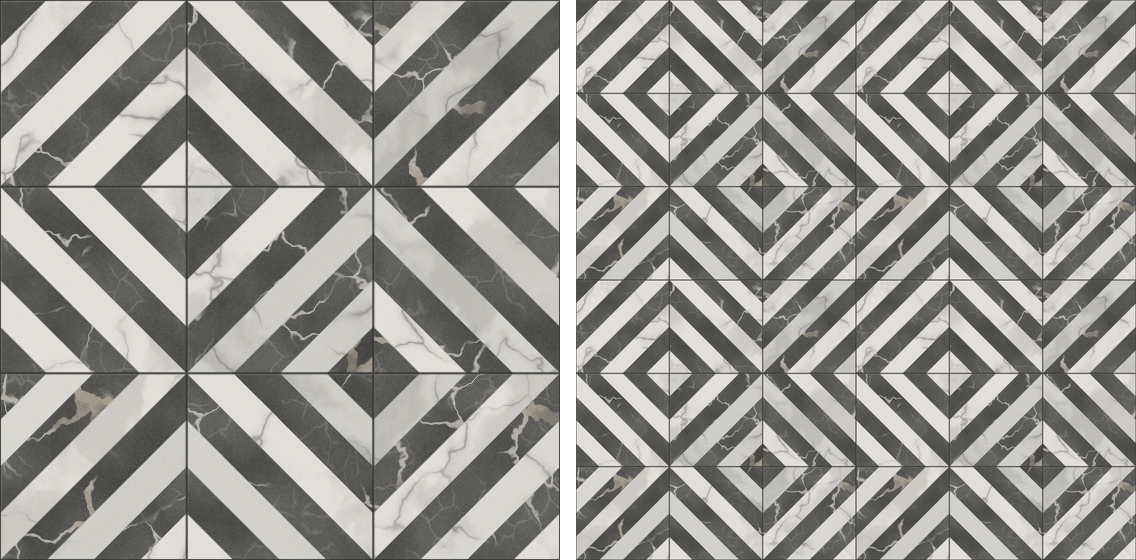
Left, the tile; right, the same tile 2 across and 2 down.
Write a Shadertoy shader that draws this pattern.

```glsl
// Three by three marble tiles with diagonal dark and pale bands forming nested diamonds.

vec2 hash2(vec2 p) {
    vec3 q = fract(p.xyx * vec3(.1031, .1030, .0973));
    q += dot(q, q.yzx + 33.33);
    return fract((q.xx + q.yz) * q.zy);
}

// Rotated octaves of bent sine waves, roughly -1 to 1
float layeredSines(vec2 p) {
    float sum = 0., amp = .5;
    for (int i = 0; i < 5; i++) {
        p = mat2(1.6, 1.2, -1.2, 1.6) * p + 1.7;
        sum += amp * sin(p.x + 1.3 * sin(p.y));
        amp *= .5;
    }
    return sum;
}

// Cellular noise: zero on the borders between cells
float cellBorder(vec2 p) {
    vec2 cell = floor(p), f = p - cell;
    float nearest = 9., second = 9.;
    for (int y = -1; y <= 1; y++)
        for (int x = -1; x <= 1; x++) {
            vec2 g = vec2(x, y);
            float d = length(g + hash2(cell + g) - f);
            second = min(second, max(nearest, d));
            nearest = min(nearest, d);
        }
    return second - nearest;
}

float vein(float border, float width, float blur) {
    return 1. - smoothstep(width, width + blur, border);
}

vec3 darkMarble(vec2 p, float tone, float px) {
    vec2 warp = vec2(layeredSines(p), layeredSines(p + 9.3));
    float cloud = layeredSines(p * .8 + 4.);
    vec3 col = vec3(.34, .338, .325) + .055 * cloud + .04 * (tone - .5);

    // Faint hairlines, then broken pale cracks with rare wide beige deposits
    float hair = vein(cellBorder(p * 1.5 + .45 * warp), .012, .03 + 30. * px);
    col = mix(col, vec3(.60, .59, .56), .38 * hair * smoothstep(-.1, .5, cloud));
    float deposit = smoothstep(.4, .8, layeredSines(p * .35 + 20.));
    float crack = vein(cellBorder(p * .65 + .24 * warp), .012 + .09 * deposit, .015 + 16. * px);
    crack *= smoothstep(-.05, .4, layeredSines(p * .45 + 13.));
    crack *= 1. - .5 * deposit * smoothstep(-.1, .4, warp.y);
    return mix(col, mix(vec3(.80, .79, .76), vec3(.71, .67, .60), deposit), .8 * crack);
}

vec3 paleMarble(vec2 p, float tone, float px) {
    vec2 warp = vec2(layeredSines(p * .7), layeredSines(p * .7 + 5.1));
    float cloud = layeredSines(p * .3 + .35 * warp);
    vec3 col = mix(vec3(.885, .875, .855), vec3(.80, .795, .775), .85 * smoothstep(.62, .85, tone));
    col -= .085 * smoothstep(.05, .65, cloud);

    // Soft grey drifts with a sharper thread inside
    float border = cellBorder(p * .45 + .3 * warp);
    float drift = exp(-border * 14.) * smoothstep(-.1, .55, layeredSines(p * .4 + 31.));
    float thread = vein(border, .005, .025 + 11. * px);
    col = mix(col, vec3(.60, .59, .575), .5 * drift);
    return mix(col, vec3(.50, .49, .48), .5 * thread * drift);
}

void mainImage(out vec4 fragColor, in vec2 fragCoord) {
    vec2 uv = fragCoord / iResolution.xy;
    float px = 1. / min(iResolution.x, iResolution.y);
    vec2 tile = mod(floor(uv * 3.), 3.);
    vec2 f = fract(uv * 3.);

    // The middle row and column mirror the others
    vec2 corner = vec2(tile.x == 1. ? 1. - f.x : f.x, tile.y == 1. ? f.y : 1. - f.y);
    float diagonal = corner.x + corner.y;
    float band = floor(diagonal * 4.);
    float edge = (abs(fract(diagonal * 2. + .25) - .5) - .25) / 8.485;
    float pale = smoothstep(-.7 * px, .7 * px, edge);

    // Each band is cut from its own piece of stone
    vec2 seed = hash2(tile * 7. + vec2(band * 3. + 1., band * 11. + 2.));
    vec2 p = uv * 12. + seed * 40.;
    vec3 col = mix(darkMarble(p, seed.x, px), paleMarble(p, seed.y, px), pale);
    col += (hash2(floor(uv * 384.)).x - .5) * mix(.035, .014, pale);

    // Lit bevel on the upper and left rims, dark joint between tiles
    vec2 rim = vec2(f.x, 1. - f.y) / 3.;
    vec2 lit = 1. - smoothstep(vec2(.002), vec2(.0028 + px), rim);
    col = mix(col, vec3(.80, .79, .77), .18 * lit.x + .3 * lit.y * (1. - lit.x));
    vec2 gap = (.5 - abs(f - .5)) / 3.;
    float joint = 1. - smoothstep(.0009, .0011 + px, min(gap.x, gap.y));
    col = mix(col, vec3(.21, .21, .20), .85 * joint);

    fragColor = vec4(col, 1.);
}
```
